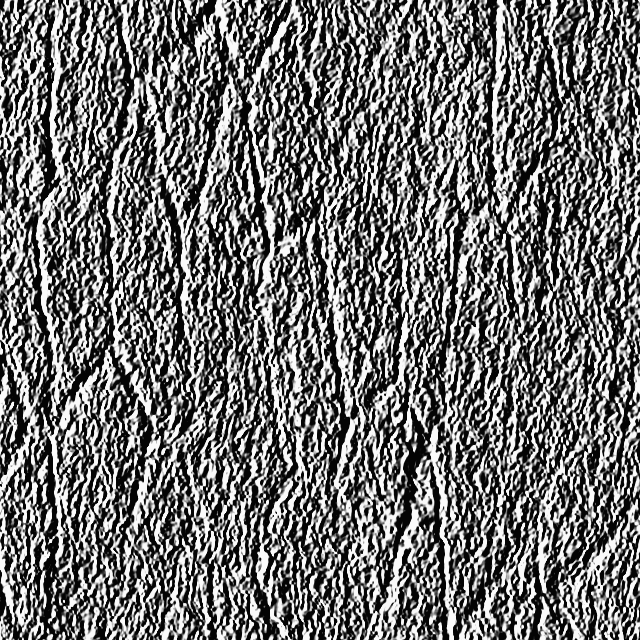
Write a WebGL 1 fragment shader that draws this texture.

```glsl
precision highp float;
// Embossed tree bark in black and white: fine upright grain cut by long cracks.
// Stretched value noise and Voronoi borders form a height field; its slope
// along a sideways light direction is thresholded with a soft edge.

uniform vec2 u_resolution;

const vec3 SHADOW = vec3(0.015);
const vec3 LIGHT = vec3(0.98);
const vec2 LIGHT_STEP = vec2(0.0021, -0.0005);

float hash(vec2 p) {
  return fract(sin(dot(p, vec2(127.1, 311.7))) * 43758.5453);
}

vec2 hash2(vec2 p) {
  return vec2(hash(p), hash(p + 57.3));
}

float valueNoise(vec2 p) {
  vec2 cell = floor(p);
  vec2 f = fract(p);
  vec2 s = f * f * (3.0 - 2.0 * f);
  float low = mix(hash(cell), hash(cell + vec2(1.0, 0.0)), s.x);
  float high = mix(hash(cell + vec2(0.0, 1.0)), hash(cell + 1.0), s.x);
  return mix(low, high, s.y);
}

// Gap between the two nearest Voronoi sites: zero on the cell borders.
float borderGap(vec2 p) {
  vec2 cell = floor(p);
  float nearest = 8.0;
  float second = 8.0;
  for (int y = -1; y <= 1; y++) {
    for (int x = -1; x <= 1; x++) {
      vec2 neighbour = cell + vec2(float(x), float(y));
      float d = length(neighbour + hash2(neighbour) - p);
      second = min(second, max(nearest, d));
      nearest = min(nearest, d);
    }
  }
  return second - nearest;
}

// Sideways wander that keeps fibres and cracks from running straight.
vec2 wander(vec2 p) {
  float broad = valueNoise(p * vec2(13.0, 11.0) + 4.0) - 0.5;
  float tight = valueNoise(p * vec2(55.0, 48.0) + 19.0) - 0.5;
  return p + vec2(0.014 * broad + 0.006 * tight, 0.005 * tight);
}

// Height of a plate bounded by cracks; the depth fades in and out.
float plates(vec2 p, vec2 scale, float seed) {
  float gap = borderGap(p * scale + seed);
  float fade = valueNoise(p * scale * 0.8 + seed + 31.0);
  return smoothstep(0.0, 0.15, gap) * smoothstep(0.25, 0.7, fade);
}

// Short upright fibres leaning slightly to the right, in three sizes.
float fibres(vec2 p) {
  vec2 q = vec2(p.x - 0.10 * p.y, p.y + 0.12 * p.x);
  float coarse = valueNoise(q * vec2(92.0, 30.0) + 7.0);
  float middle = valueNoise(q * vec2(205.0, 98.0) + 23.0);
  float fine = valueNoise(q * vec2(310.0, 195.0) + 41.0);
  return 0.75 * coarse + middle + 0.65 * fine;
}

float barkHeight(vec2 p) {
  vec2 q = wander(p);
  float cracks = 1.05 * plates(q, vec2(9.5, 3.2), 3.0);
  float fissures = 0.3 * plates(q, vec2(20.0, 7.0), 12.0);
  return fibres(q) + cracks + fissures;
}

void main() {
  vec2 p = gl_FragCoord.xy / u_resolution.y;
  float slope = barkHeight(p + LIGHT_STEP) - barkHeight(p - LIGHT_STEP);
  float lit = smoothstep(-0.22, 0.32, slope);
  gl_FragColor = vec4(mix(SHADOW, LIGHT, lit), 1.0);
}
```
